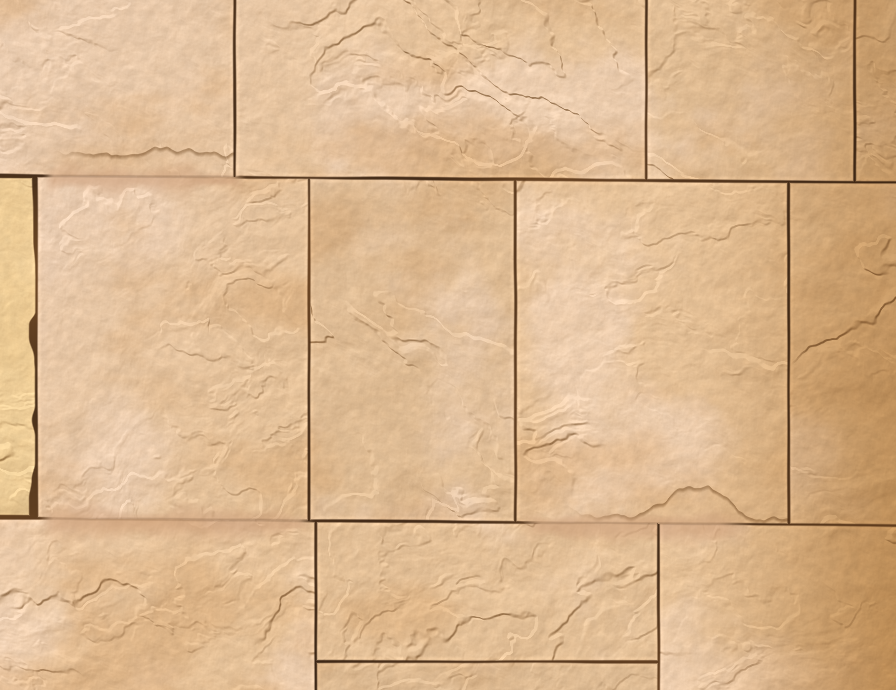
Write a Shadertoy shader that draws this texture.

```glsl
// A wall of large split sandstone blocks with thin brown joints and ledged, rough faces.

float hash(vec2 p) {
    vec3 q = fract(vec3(p.xyx) * 0.1031);
    q += dot(q, q.yzx + 33.33);
    return fract((q.x + q.y) * q.z);
}

float noise(vec2 p) {
    vec2 i = floor(p), f = fract(p);
    f = f * f * (3.0 - 2.0 * f);
    return mix(mix(hash(i), hash(i + vec2(1, 0)), f.x),
               mix(hash(i + vec2(0, 1)), hash(i + vec2(1, 1)), f.x), f.y);
}

float fbm(vec2 p) {
    float sum = 0.0, amp = 0.5;
    for (int i = 0; i < 5; i++) {
        sum += amp * noise(p);
        p = mat2(0.8, 0.6, -0.6, 0.8) * p * 2.03 + 17.0;
        amp *= 0.5;
    }
    return sum;
}

// Sawtooth terraces: a short cliff, then a long gentle slope back
float terrace(float level, float cliff) {
    float t = fract(level);
    return smoothstep(0.0, cliff, t) - t;
}

// Height of a split face whose layers run along the given angle
float relief(vec2 p, float id, float angle) {
    float c = cos(angle), s = sin(angle);
    vec2 q = mat2(c, -s, s, c) * p + id * 7.3;
    vec2 warp = vec2(fbm(p * 9.0 + id), fbm(p * 9.0 + id + 40.0)) - 0.5;
    vec2 bent = q + 0.11 * warp;
    float broken = smoothstep(0.42, 0.64, noise(q * vec2(5, 8) + 3.1));
    float flaky = smoothstep(0.3, 0.7, noise(q * vec2(6, 8) + 60.0));
    float h = broken * terrace(5.5 * fbm(bent * vec2(2.4, 5.0)), 0.08);
    h += 0.55 * flaky * terrace(3.5 * fbm(bent * vec2(8, 13) + 9.0), 0.17);
    return h + 0.75 * fbm(bent * vec2(16, 22)) + 0.5 * fbm(q * 55.0);
}

void mainImage(out vec4 fragColor, in vec2 fragCoord) {
    vec2 p = fragCoord / iResolution.xy * vec2(1.302, 1.0);
    float aa = 1.0 / iResolution.y;
    vec2 w = p + 0.001 * (vec2(noise(p * 16.0), noise(p * 16.0 + 50.0)) - 0.5);

    // Courses, counted from the bottom
    float lowBed = 0.249 - 0.008 * p.x, highBed = 0.746 - 0.008 * p.x;
    float row = step(lowBed, w.y) + step(highBed, w.y);
    float bottom = row < 0.5 ? -1.0 : row < 1.5 ? lowBed : highBed;
    float top = row < 0.5 ? lowBed : row < 1.5 ? highBed : 2.0;
    vec4 joints = row < 0.5 ? vec4(0.459, 0.957, 9, 9)
                : row < 1.5 ? vec4(0.053, 0.449, 0.749, 1.146)
                            : vec4(0.341, 0.939, 1.242, 9);

    // Block that holds this point
    float left = -1.0, right = 9.0, id = row * 10.0 + 1.0;
    for (int i = 0; i < 4; i++) {
        if (w.x > joints[i]) { left = joints[i]; id += 1.0; }
        else right = min(right, joints[i]);
    }
    float angle = id == 13.0 ? -0.65 : id == 12.0 || id == 2.0 ? 0.6 : row > 1.5 ? -0.4 : 0.1;
    float split = 0.0;
    if (row < 0.5 && left > 0.4 && right < 1.0) {
        split = 1.0 - smoothstep(0.05, 0.1, w.y);
        if (w.y < 0.041) { top = 0.041; id += 5.0; }
        else bottom = 0.041;
    }
    float sliver = row == 1.0 && left < 0.0 ? 1.0 : 0.0;
    float sideDist = min(w.x - left, right - w.x);
    float bedDist = min(w.y - bottom, top - w.y);

    // Base colour: pale on the upper left, ochre toward the right
    vec3 pale = vec3(0.93, 0.815, 0.71), ochre = vec3(0.82, 0.64, 0.445);
    vec3 col = mix(vec3(0.915, 0.795, 0.68), vec3(0.885, 0.745, 0.585),
                   smoothstep(-0.1, 0.75, p.x + 0.5 * (0.8 - p.y)));
    col = mix(col, pale, 0.7 * smoothstep(0.45, 0.7, fbm(p * 6.0 + id * 5.0)));
    col = mix(col, ochre, 0.45 * smoothstep(0.46, 0.74, fbm(p * vec2(5, 9) + id * 9.0 + 30.0)));
    col = mix(col, vec3(0.71, 0.52, 0.305), smoothstep(0.95, 1.36, p.x) * (1.0 - 0.45 * p.y));
    col *= 0.98 + 0.04 * hash(vec2(id, 8.0));
    col = mix(col, vec3(0.94, 0.81, 0.58), 0.8 * sliver);

    // Light from the upper left
    float slope = relief(p, id, angle) - relief(p + vec2(-0.0016, 0.0024), id, angle);

    // One long undercut lip near the foot of two blocks
    float lip = w.y - bottom - 0.036 - 0.13 * (fbm(vec2(p.x * 8.0 + id, id)) - 0.5);
    float lipped = id == 14.0 || id == 21.0 ? smoothstep(0.06, 0.16, w.x - max(left, 0.0)) : 0.0;
    slope -= 0.65 * lipped * (smoothstep(-0.007, 0.0, lip) - smoothstep(0.0, 0.002, lip));
    float shade = clamp(slope * 0.46, -0.4, 0.075);
    col *= 1.0 + shade * vec3(0.82, 1.0, 1.25);
    col *= 0.955 + 0.09 * fbm(p * 95.0);

    // Pinkish mortar smeared over parts of the beds
    float onHigh = smoothstep(0.06, 0.08, p.x) * (1.0 - smoothstep(0.335, 0.36, p.x));
    float onLow = smoothstep(0.055, 0.08, p.x) * (1.0 - smoothstep(0.43, 0.46, p.x))
                + smoothstep(0.75, 0.79, p.x) * (1.0 - smoothstep(1.04, 1.1, p.x));
    float nearHigh = step(abs(p.y - highBed), abs(p.y - lowBed));
    float mortar = mix(onLow, onHigh, nearHigh) * (1.0 - split);
    float bed = nearHigh > 0.5 ? highBed : lowBed;
    float smear = 1.0 - smoothstep(0.001, 0.01 + 0.035 * noise(p * 30.0), abs(p.y - bed + 0.005));
    col = mix(col, vec3(0.80, 0.62, 0.48), 0.55 * mortar * smear);

    // Lit arrises, then the joints
    float edge = min(sideDist, bedDist + 0.02 * mortar);
    col *= 1.0 + 0.05 * smoothstep(0.002, 0.004, edge) * (1.0 - smoothstep(0.004, 0.009, edge));
    float chipped = sliver * 0.009 * smoothstep(0.4, 0.8, noise(p * vec2(5, 23)));
    float sideWidth = 0.0014 + 0.0008 * noise(p * 7.0) + chipped;
    float bedWidth = 0.0013 + 0.0013 * noise(p * 9.0 + 5.0) + 0.3 * chipped;
    float gap = 1.0 - smoothstep(sideWidth - aa, sideWidth + aa, sideDist);
    float bedGap = 1.0 - smoothstep(bedWidth - aa, bedWidth + aa, bedDist);
    gap = max(gap, bedGap * (1.0 - 0.8 * mortar));
    vec3 gapColor = mix(vec3(0.42, 0.26, 0.12), vec3(0.16, 0.09, 0.04), noise(p * 5.0 + 2.0));
    fragColor = vec4(mix(col, gapColor, 0.93 * gap), 1.0);
}
```
